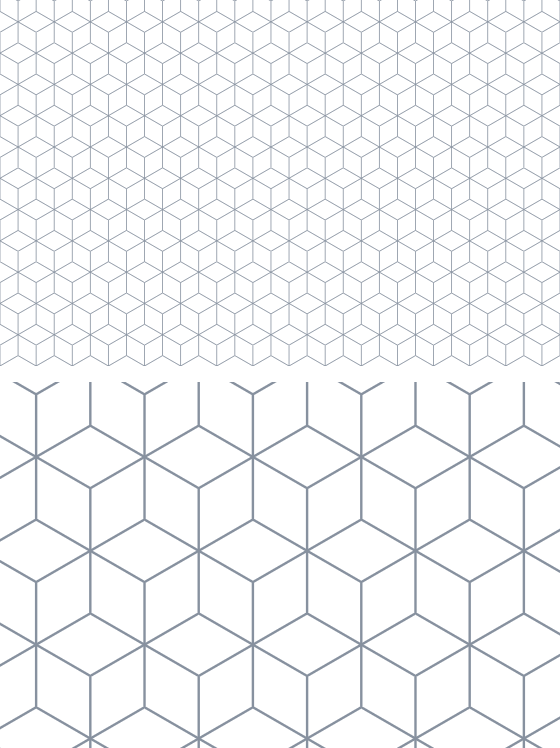
Top, the full canvas; bottom, a detail of the centre.
Reproduce this pattern procedurally as a WebGL 1 fragment shader.

```glsl
precision highp float;
// Thin blue-grey outlines of stacked isometric cubes (rhombille tiling) on white.

#define REPEATS_ACROSS 15.5
#define LINE_WIDTH 0.0222
#define LINE_COLOR vec3(0.53, 0.57, 0.625)
#define PAPER_COLOR vec3(1.0)

uniform vec2 u_resolution;

// Offset from the nearest point of a triangular lattice with unit spacing
vec2 hexCell(vec2 p) {
  vec2 period = vec2(1.0, sqrt(3.0));
  vec2 a = mod(p, period) - 0.5 * period;
  vec2 b = mod(p - 0.5 * period, period) - 0.5 * period;
  return dot(a, a) < dot(b, b) ? a : b;
}

// Share of a pixel-wide box, centred at distance d, that the line covers
float lineCoverage(float d, float pixel) {
  float halfLine = 0.5 * LINE_WIDTH;
  float halfPixel = 0.5 * pixel;
  float overlap = min(d + halfPixel, halfLine) - max(d - halfPixel, -halfLine);
  return clamp(overlap / pixel, 0.0, 1.0);
}

void main() {
  float pixel = REPEATS_ACROSS / u_resolution.x;
  vec2 cell = hexCell(gl_FragCoord.xy * pixel);

  // Three lines through each cell centre reach its six corners
  float bare = 1.0;
  for (int i = 0; i < 3; i++) {
    float angle = radians(60.0 * float(i));
    vec2 normal = vec2(cos(angle), sin(angle));
    bare *= 1.0 - lineCoverage(abs(dot(cell, normal)), pixel);
  }

  gl_FragColor = vec4(mix(LINE_COLOR, PAPER_COLOR, bare), 1.0);
}
```
